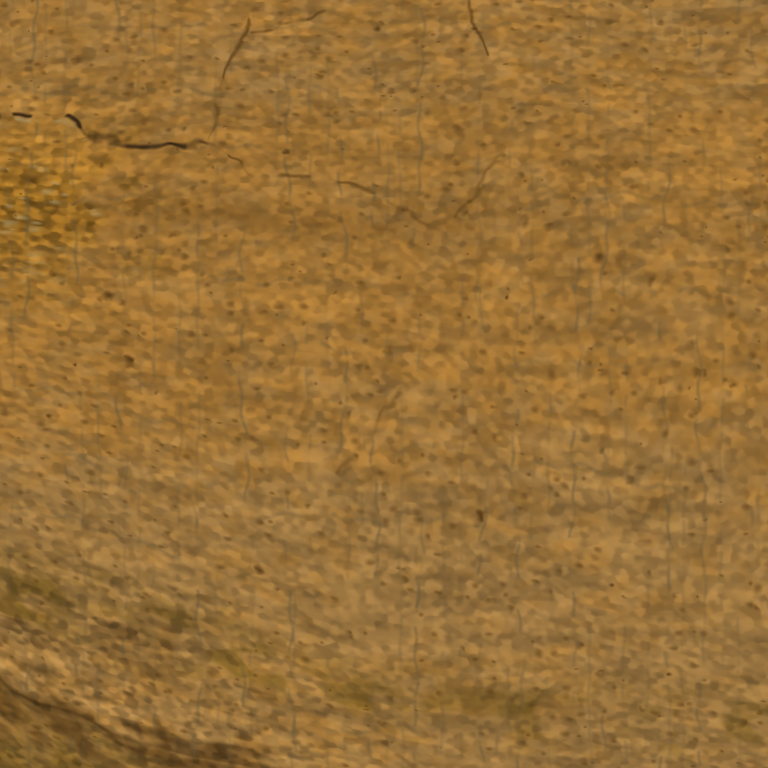
Give the GLSL for this texture, as a Shadertoy shader.

```glsl
#define TAN vec3(0.600, 0.455, 0.252)
#define OCHRE vec3(0.610, 0.438, 0.203)
#define GOLD vec3(0.61, 0.42, 0.11)
#define UMBER vec3(0.34, 0.23, 0.09)
#define OLIVE vec3(0.41, 0.31, 0.11)
#define SLATE vec3(0.40, 0.34, 0.23)
#define SOOT vec3(0.17, 0.12, 0.07)
#define PALE vec3(0.68, 0.60, 0.43)
#define GRAIN 0.15
#define CRACK_WIDTH 0.0042

vec3 hash3(vec2 p) {
    vec3 q = fract(vec3(p.xyx) * vec3(0.1031, 0.1030, 0.0973));
    q += dot(q, q.yxz + 33.33);
    return fract((q.xxy + q.yzz) * q.zyx);
}

// Cellular noise: random cell values blended by distance
float cells(vec2 p) {
    vec2 base = floor(p);
    float sum = 0.0, total = 0.0;
    for (int j = -1; j <= 1; j++)
    for (int i = -1; i <= 1; i++) {
        vec2 cell = base + vec2(i, j);
        vec3 h = hash3(cell + 71.0);
        vec2 d = cell + h.xy - p;
        float w = exp(-4.5 * dot(d, d));
        sum += w * h.z;
        total += w;
    }
    return sum / total;
}

// Scattered soft spots; share is the part of the cells that hold one
float specks(vec2 p, float share, float radius) {
    vec2 base = floor(p);
    float spot = 0.0;
    for (int j = -1; j <= 1; j++)
    for (int i = -1; i <= 1; i++) {
        vec2 cell = base + vec2(i, j);
        vec3 h = hash3(cell + 19.0);
        float r = radius * (0.5 + h.z / share);
        float d = length(cell + h.xy - p);
        spot = max(spot, step(h.z, share) * (1.0 - smoothstep(0.0, r, d)));
    }
    return spot;
}

// Broken, worn lines that run along y
float cracks(vec2 p, float count, float width) {
    float id = floor(p.x * count);
    vec3 h = hash3(vec2(id, count));
    vec3 phase = h * 40.0;
    float wobble = 0.08 * sin(p.y * 11.0 + phase.x) + 0.05 * sin(p.y * 37.0 + phase.y)
                 + 0.035 * sin(p.y * 118.0 + phase.z);
    float d = abs(fract(p.x * count) - 0.5 - 0.5 * (h.z - 0.5) - wobble) / count;
    float broken = smoothstep(0.42, 0.66, cells(vec2(id * 5.7, p.y * 9.0)));
    float worn = smoothstep(0.25, 0.65, cells(vec2(id * 3.1 + 50.0, p.y * 60.0)));
    return broken * worn * (1.0 - smoothstep(0.0, width, d));
}

float stroke(vec2 p, vec2 a, vec2 b, float width) {
    vec2 ab = b - a;
    float t = clamp(dot(p - a, ab) / dot(ab, ab), 0.0, 1.0);
    return 1.0 - smoothstep(0.0, width, length(p - a - ab * t));
}

float band(float x, float centre, float width) {
    float d = (x - centre) / width;
    return exp(-d * d);
}

void mainImage(out vec4 fragColor, in vec2 fragCoord) {
    vec2 p = fragCoord / iResolution.y;

    // Grain lies level above and slopes down to the right below
    float slope = 0.22 * (1.0 - exp(-2.0 * p.x)) * (1.0 - smoothstep(0.0, 0.9, p.y));
    vec2 flow = vec2(p.x, p.y + slope + 0.004 * sin(p.x * 13.0 + p.y * 9.0));
    float broad = cells(flow * vec2(4.0, 13.0)) - 0.5;
    float streak = cells(flow * vec2(18.0, 110.0)) - 0.5;
    float fine = cells(flow * vec2(105.0, 170.0) + 40.0) - 0.5;
    float hue = cells(flow * vec2(45.0, 90.0) + 90.0) - 0.5;
    float mottle = cells(flow * vec2(30.0, 55.0) + 15.0) - 0.5;

    // Base colour
    float warmth = smoothstep(0.25, 0.62, p.y) - 0.45 * smoothstep(0.75, 1.0, p.y);
    vec3 col = mix(TAN, OCHRE, clamp(0.1 + 0.8 * warmth + 0.6 * broad + 1.1 * hue, 0.0, 1.1));

    // Golden patch and the brown smear beside it
    float patchMask = (1.0 - smoothstep(0.06, 0.22, p.x + 0.2 * mottle)) * band(p.y, 0.73, 0.10);
    col = mix(col, GOLD, 0.65 * patchMask);
    float smear = band(p.y, 0.715 + 0.012 * sin(p.x * 9.0), 0.022) * (1.0 - smoothstep(0.5, 0.8, p.x));
    col = mix(col, UMBER, smear * (0.2 + 0.5 * streak));

    // Sloping dark and light bands in the lower left
    float edge = flow.y + 0.03 * broad + 0.06 * mottle + 0.03 * streak;
    float fade = 1.0 - smoothstep(0.2, 0.65, p.x);
    float olive = band(edge, 0.252, 0.028) * (0.16 + 0.34 * fade + 1.2 * mottle);
    col = mix(col, OLIVE, clamp(olive, 0.0, 0.7));
    col = mix(col, UMBER, fade * 0.28 * band(edge, 0.20, 0.014));
    col = mix(col, UMBER * 0.8, fade * 0.75 * band(edge, 0.105, 0.026));
    col = mix(col, OLIVE, fade * 0.65 * (1.0 - smoothstep(0.03, 0.11, edge)));

    // Fine grain, rougher where the surface is stained
    float rough = 1.0 + 0.9 * patchMask + 0.5 * fade * (1.0 - smoothstep(0.2, 0.32, edge));
    col *= 1.0 + GRAIN * rough * (0.35 * broad + 1.25 * streak + 1.9 * fine + 0.4 * mottle);

    // Pale flecks, dark pores and spots, with ragged outlines
    vec2 ragged = flow + 0.006 * vec2(fine, streak);
    float flecks = specks(ragged * vec2(40.0, 100.0), 0.25, 0.5);
    col = mix(col, PALE, 0.6 * flecks * patchMask);
    col = mix(col, UMBER, 0.5 * specks(ragged * vec2(55.0, 85.0) + 7.0, 0.16, 0.36));
    col = mix(col, UMBER * 0.85, 0.75 * specks(ragged * vec2(14.0, 17.0) + 3.0, 0.08, 0.11));

    // Net of thin grey cracks
    float net = 0.42 * cracks(p, 17.0, CRACK_WIDTH) + 0.24 * cracks(p + 3.0, 41.0, CRACK_WIDTH);
    net += 0.28 * cracks(vec2(flow.y, p.x), 13.0, CRACK_WIDTH);
    col = mix(col, SLATE, min(net, 0.6));

    // Jagged fissure with a pale rim, darkest in its left half
    vec2 jag = vec2(cells(p * 38.0 + 5.0), cells(p * 38.0 + 27.0)) - 0.5;
    vec2 w = p + 0.016 * jag + 0.003 * (vec2(fine, streak));
    float worn = smoothstep(0.28, 0.62, cells(p * 55.0 + 33.0));
    float path = 0.85 - 0.035 * smoothstep(0.08, 0.14, p.x)
               - 0.04 * smoothstep(0.26, 0.34, p.x) - 0.09 * smoothstep(0.40, 0.64, p.x);
    float gap = w.y - path;
    float deep = 1.0 - smoothstep(0.22, 0.32, p.x);
    float reach = 1.0 - smoothstep(0.45, 0.66, p.x);
    float rim = band(gap, -0.009, 0.004) * (1.0 - smoothstep(0.06, 0.13, p.x));
    col = mix(col, PALE, 0.6 * worn * rim);
    float fissure = 1.0 - smoothstep(0.0, mix(0.0045, 0.006, deep), abs(gap));
    float strength = mix(worn, 1.0, 0.7 * band(p.x, 0.2, 0.08)) * (0.6 + 0.3 * deep);
    col = mix(col, mix(UMBER, SOOT, deep), fissure * reach * strength);

    // Brown side branches
    float branch = stroke(w, vec2(0.275, 0.82), vec2(0.285, 0.89), 0.005);
    branch = max(branch, stroke(w, vec2(0.285, 0.89), vec2(0.33, 0.98), 0.005));
    branch = max(branch, stroke(w, vec2(0.33, 0.965), vec2(0.42, 0.98), 0.004));
    branch = max(branch, stroke(w, vec2(0.61, 1.01), vec2(0.635, 0.93), 0.005));
    branch = max(branch, 0.6 * stroke(w, vec2(0.59, 0.72), vec2(0.655, 0.80), 0.005));
    branch = max(branch, 0.5 * stroke(w, vec2(0.44, 0.38), vec2(0.53, 0.50), 0.005));
    col = mix(col, UMBER, branch * (0.15 + 0.5 * worn));

    fragColor = vec4(clamp(col, 0.0, 1.0), 1.0);
}
```
